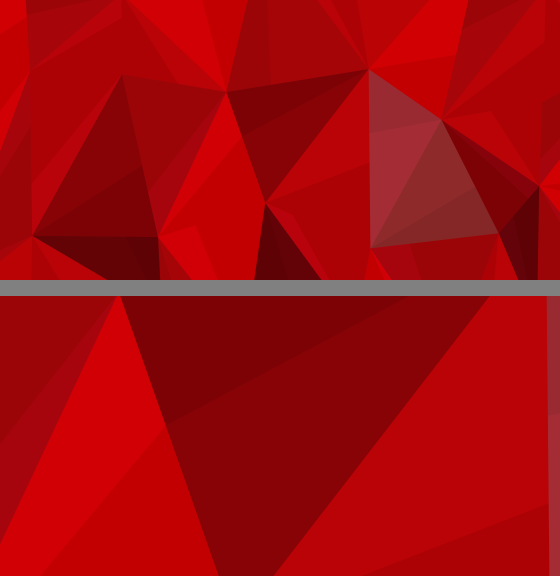
Top, the full canvas; bottom, a detail of the centre.
Write a Shadertoy shader that draws this background.

```glsl
// Low-poly backdrop of flat red facets: a jittered grid of quads, each cut
// along its shorter diagonal, every triangle toned by an evenly spread rank
// and split once more into two faintly different halves.

const vec2 CELL = vec2(0.37, 0.46);

float hash(vec2 p) {
    vec3 q = fract(p.xyx * vec3(0.1031, 0.1030, 0.0973));
    q += dot(q, q.yzx + 33.33);
    return fract((q.x + q.y) * q.z);
}

vec2 gridVertex(vec2 id) {
    vec2 jitter = vec2(hash(id + 7.0), hash(id + 31.0)) - 0.5;
    return (id + 0.5 + 0.66 * jitter) * CELL;
}

// Signed distance to the line a-b, positive on its left
float side(vec2 p, vec2 a, vec2 b) {
    vec2 e = b - a;
    return (e.x * (p.y - a.y) - e.y * (p.x - a.x)) / length(e);
}

// Inner distance to the nearest edge, negative outside
float triangleDepth(vec2 p, vec2 a, vec2 b, vec2 c) {
    float turn = sign(side(c, a, b));
    return min(turn * side(p, a, b), min(turn * side(p, b, c), turn * side(p, c, a)));
}

vec3 facetTone(vec2 id, float k) {
    // One quad right of the middle is dusty instead of saturated
    if (id == vec2(3.0, 0.0)) return mix(vec3(0.54, 0.16, 0.16), vec3(0.62, 0.17, 0.20), k);

    float rank = fract(dot(id, vec2(0.7549, 0.5698)) + 0.5 * k + 0.1);
    if (rank < 0.055) return vec3(0.38, 0.01, 0.02);
    if (rank < 0.165) return vec3(0.51, 0.01, 0.02);
    if (rank < 0.42) return vec3(0.63, 0.02, 0.03);
    if (rank < 0.78) return vec3(0.70, 0.01, 0.02);
    return vec3(0.79, 0.00, 0.01);
}

// Adds one facet: rgb weighted by its coverage, coverage in alpha
vec4 facet(vec2 p, vec2 a, vec2 b, vec2 c, vec2 id, float k, float pixel) {
    float cover = clamp(0.5 + triangleDepth(p, a, b, c) / pixel, 0.0, 1.0);
    float h = hash(id + 53.0 + 17.0 * k);

    // Faint crease from one corner to the opposite edge
    vec2 foot = mix(b, c, 0.25 + 0.5 * h);
    float crease = clamp(0.5 + side(p, a, foot) / pixel, 0.0, 1.0);
    vec3 col = facetTone(id, k) * (1.0 + 0.07 * (crease - 0.5));
    col.b += 0.03 * h * h * h * crease;
    return vec4(col, 1.0) * cover;
}

void mainImage(out vec4 fragColor, in vec2 fragCoord) {
    float pixel = 1.0 / iResolution.y;
    vec2 p = fragCoord * pixel;
    vec2 home = floor(p / CELL - 0.5);
    vec4 sum = vec4(0.0);

    for (int y = -1; y <= 1; y++)
    for (int x = -1; x <= 1; x++) {
        vec2 id = home + vec2(x, y);
        vec2 a = gridVertex(id);
        vec2 b = gridVertex(id + vec2(1.0, 0.0));
        vec2 c = gridVertex(id + vec2(1.0, 1.0));
        vec2 d = gridVertex(id + vec2(0.0, 1.0));

        // Cut along the shorter diagonal
        if (distance(a, c) < distance(b, d)) {
            sum += facet(p, a, b, c, id, 0.0, pixel);
            sum += facet(p, c, d, a, id, 1.0, pixel);
        } else {
            sum += facet(p, d, a, b, id, 0.0, pixel);
            sum += facet(p, b, c, d, id, 1.0, pixel);
        }
    }
    fragColor = vec4(sum.rgb / max(sum.a, 0.001), 1.0);
}
```
